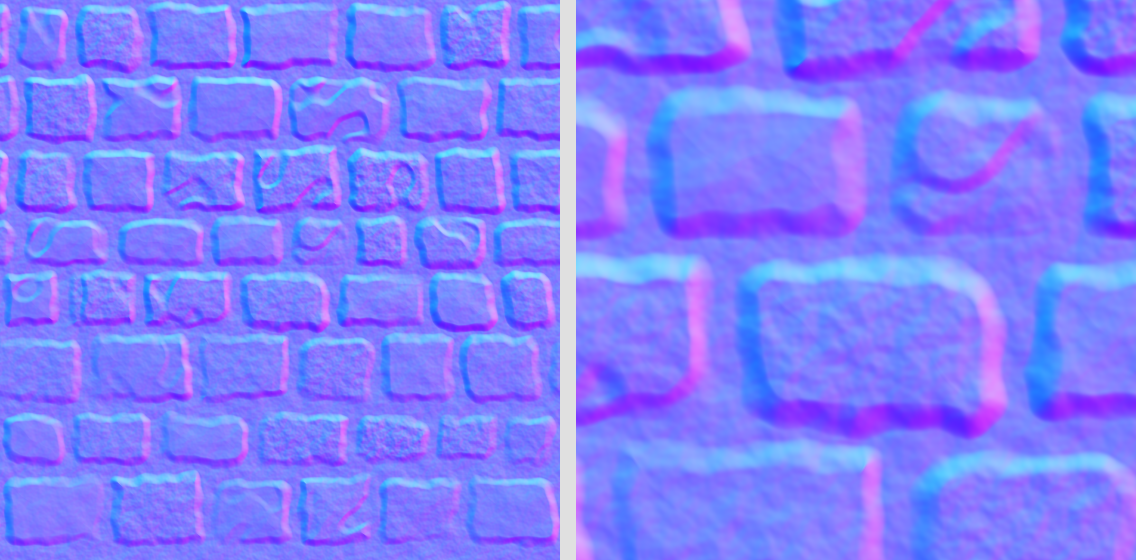
Left: the whole. Right: its middle third, enlarged.
A Shadertoy shader for this texture map:

```glsl
const float TAU = 6.28319;
const int ROWS = 8;
const float RELIEF = 0.0115;      // stone height above the mortar
const float BEVEL = 0.017;        // width of the stone edge slope
const float GAP = 0.005;          // half of the joint between stones
const float CORNER = 0.020;       // corner radius
const float ROUGHNESS = 0.0013;   // fine grain height
const float DENT_DEPTH = 0.006;
const float SAMPLE_STEP = 0.0012; // spacing for the slope

// Each course, bottom up: centre, half height, stone count, relief
const vec4 COURSE[ROWS] = vec4[ROWS](
    vec4(0.088, 0.061, 6, 0.70), vec4(0.216, 0.045, 7, 0.65),
    vec4(0.342, 0.060, 6, 0.72), vec4(0.463, 0.051, 7, 1.00),
    vec4(0.568, 0.046, 7, 1.00), vec4(0.677, 0.056, 7, 1.00),
    vec4(0.805, 0.058, 6, 1.05), vec4(0.934, 0.057, 7, 0.95));

// Joint spacing of each course: shift, cosine and sine sway
const vec3 SWAY[ROWS] = vec3[ROWS](
    vec3(0.015, -0.011, 0.019), vec3(0.021, -0.023, -0.035),
    vec3(-0.002, -0.025, 0.003), vec3(0.005, -0.006, -0.042),
    vec3(0.052, -0.020, 0.032), vec3(0.026, -0.003, -0.031),
    vec3(0.023, 0.014, -0.023), vec3(0.021, 0.004, -0.048));

vec2 hash2(vec2 p) {
    vec2 k = vec2(dot(p, vec2(127.1, 311.7)), dot(p, vec2(269.5, 183.3)));
    return fract(sin(k) * 43758.5);
}

float cornerSlope(vec2 cell, vec2 f, vec2 corner, float period) {
    float angle = TAU * hash2(mod(cell + corner, period) + period).x;
    return dot(vec2(cos(angle), sin(angle)), f - corner);
}

// Gradient noise that tiles over the unit square
float noise(vec2 p, float period) {
    p *= period;
    vec2 c = floor(p), f = p - c;
    vec2 u = f * f * f * (f * (f * 6.0 - 15.0) + 10.0);
    float low = mix(cornerSlope(c, f, vec2(0, 0), period),
                    cornerSlope(c, f, vec2(1, 0), period), u.x);
    float high = mix(cornerSlope(c, f, vec2(0, 1), period),
                     cornerSlope(c, f, vec2(1, 1), period), u.x);
    return mix(low, high, u.y);
}

float roundedBox(vec2 p, vec2 halfSize, float radius) {
    vec2 q = abs(p) - halfSize + radius;
    return min(max(q.x, q.y), 0.0) + length(max(q, 0.0)) - radius;
}

float jointX(float index, float count, vec3 sway) {
    float a = TAU * index / count;
    return index / count + sway.x + sway.y * cos(a) + sway.z * sin(a);
}

float wallHeight(vec2 p) {
    // Ragged outlines
    vec2 w = p + 0.010 * vec2(noise(p, 13.0), noise(p, 15.0))
               + 0.006 * vec2(noise(p, 37.0), noise(p, 41.0));

    // Nearest stone
    float nearest = 1.0, relief = 0.0;
    vec2 id = vec2(0), local = vec2(0);
    for (int r = 0; r < ROWS; r++) {
        vec4 course = COURSE[r];
        float dy = w.y - course.x;
        dy -= round(dy);
        if (abs(dy) > course.y + 0.03) continue;
        float first = floor((w.x - SWAY[r].x) * course.z);
        for (float k = -1.0; k <= 1.0; k++) {
            float i = first + k;
            float left = jointX(i, course.z, SWAY[r]);
            float right = jointX(i + 1.0, course.z, SWAY[r]);
            vec2 stone = vec2(mod(i, course.z), float(r) + 11.0);
            vec2 vary = hash2(stone) - 0.5;
            vec2 q = vec2(w.x - 0.5 * (left + right), dy + 0.006 * vary.x);
            q += 0.10 * vary.yx * q.yx;
            vec2 size = vec2(0.5 * (right - left) - GAP - 0.005 * abs(vary.x),
                             course.y + 0.006 * vary.y);
            float d = roundedBox(q, size, CORNER * (1.0 + vary.x));
            if (d < nearest) {
                nearest = d;
                relief = course.w * (1.0 + 0.4 * vary.y);
                id = stone;
                local = q;
            }
        }
    }

    // Bevelled, slightly pillowed face with its own tilt
    float mask = smoothstep(0.0, BEVEL, -nearest);
    float pillow = smoothstep(0.0, 3.5 * BEVEL, -nearest);
    vec2 wear = hash2(id + 37.0), tilt = hash2(id + 71.0) - 0.5;
    float h = RELIEF * relief * (0.78 * mask + 0.22 * pillow);
    h += mask * dot(local, tilt) * 0.10;

    // Broken hollows on the worn stones
    float hollow = smoothstep(0.08, 0.32, noise(p + 0.37, 17.0));
    h -= mask * DENT_DEPTH * relief * smoothstep(0.35, 0.8, wear.x) * hollow;

    // Grain, stronger on rough stones
    float grain = noise(p, 53.0) + 0.5 * noise(p, 97.0) + 0.2 * noise(p, 181.0);
    float rough = mix(0.9, 0.5 + 1.5 * wear.y * wear.y, mask);
    return h + ROUGHNESS * rough * grain + 0.0025 * noise(p, 23.0);
}

void mainImage(out vec4 fragColor, in vec2 fragCoord) {
    vec2 uv = fragCoord / iResolution.xy;
    vec2 e = vec2(SAMPLE_STEP, 0.0);
    vec2 slope = vec2(wallHeight(uv - e.xy) - wallHeight(uv + e.xy),
                      wallHeight(uv - e.yx) - wallHeight(uv + e.yx));
    slope /= 2.0 * SAMPLE_STEP;

    // Pack the surface direction; blue stays saturated
    vec2 facing = slope * inversesqrt(1.0 + dot(slope, slope));
    fragColor = vec4(vec2(0.5, 0.49) + 0.5 * facing, 1.0, 1.0);
}
```
